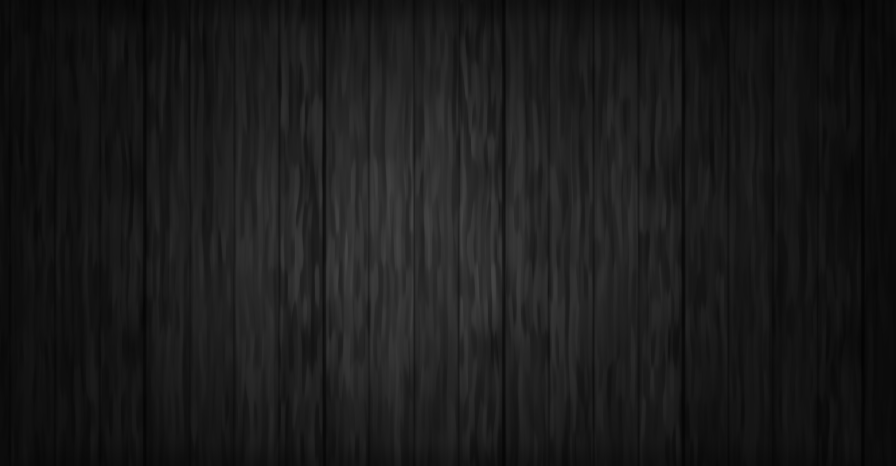
Reproduce this texture procedurally as a Shadertoy shader.

```glsl
// Dark vertical wood planks with fine grain, knots and a soft central glow.

const vec2  GLOW_CENTER  = vec2(0.48, 0.49);
const vec2  GLOW_RADIUS  = vec2(0.31, 0.46);
const float EDGE_LEVEL   = 0.050;
const float GLOW_LEVEL   = 0.150;
const float PLANK_WIDTH  = 0.0501;
const float PLANK_OFFSET = 0.0112;
const float SEAM_HALF    = 0.0012;
const float KNOT_Y       = 0.62;
const float KNOT_PERIOD  = 0.36;
const vec2  FIBRE_FREQ   = vec2(190.0, 3.0);
const vec2  FLECK_FREQ   = vec2(230.0, 14.0);

float hash(vec2 p) {
    vec3 q = fract(vec3(p.xyx) * 0.1031);
    q += dot(q, q.yzx + 33.33);
    return fract((q.x + q.y) * q.z);
}

// Smooth cellular noise: blends the shades of nearby scattered points, 0 to 1.
float cellShade(vec2 p) {
    vec2 cell = floor(p);
    float shade = 0.0, total = 0.0;
    for (int j = -1; j <= 1; j++) {
        for (int i = -1; i <= 1; i++) {
            vec2 id = cell + vec2(i, j);
            vec2 jitter = vec2(hash(id), hash(id + 57.0));
            vec2 d = id + 0.15 + 0.7 * jitter - p;
            float weight = exp(-7.0 * dot(d, d));
            shade += weight * hash(id + 113.0);
            total += weight;
        }
    }
    return shade / total;
}

// One plank in four carries knots, next to a deep seam.
float isMarked(float index, float slot) {
    return 1.0 - step(0.5, abs(mod(index, 4.0) - slot));
}

void mainImage(out vec4 fragColor, in vec2 fragCoord) {
    vec2 uv = fragCoord / iResolution.xy;
    float pixel = 1.0 / iResolution.x;

    // Plank layout
    float along = (uv.x - PLANK_OFFSET) / PLANK_WIDTH;
    float plank = floor(along);
    float across = along - plank;
    float knotty = isMarked(plank, 2.0);

    // Knots repeat up the plank and bend the fibres around them
    float knotDy = mod(uv.y - KNOT_Y + 0.5 * KNOT_PERIOD, KNOT_PERIOD) - 0.5 * KNOT_PERIOD;
    vec2 knotPos = vec2((across - 0.72) / 0.28, knotDy / 0.055);
    float knot = knotty * exp(-dot(knotPos, knotPos));
    vec2 grainPos = uv;
    grainPos.x += 0.006 * knot * knotPos.x;
    grainPos.x += 0.0012 * sin(uv.y * 21.0 + plank * 2.3) * sin(uv.y * 9.0 + plank);

    // Long fibres, short flecks and broad bands of tone
    float fibre = cellShade(grainPos * FIBRE_FREQ + plank * vec2(0.0, 7.3)) - 0.5;
    float fleck = cellShade(grainPos * FLECK_FREQ + 40.0) - 0.5;
    float band = cellShade(grainPos * vec2(64.0, 1.5) + 90.0) - 0.5;
    float patchiness = cellShade(uv * vec2(20.0, 7.0) + 17.0);
    float fleckGain = 0.20 + 0.38 * patchiness + 0.22 * knotty;
    float wood = 1.02 + 0.38 * fibre + fleckGain * fleck + 0.22 * band;
    wood += 0.12 * (hash(vec2(plank, 5.0)) - 0.5);
    wood *= 1.0 - 0.28 * knot;

    // Seams: deep at every fourth joint, with a faint lit lip on the right
    float joint = floor(along + 0.5);
    float deep = isMarked(joint, 3.0);
    float seamX = (along - joint) * PLANK_WIDTH;
    float halfWidth = SEAM_HALF * (1.0 + 0.6 * deep);
    float seam = 1.0 - smoothstep(halfWidth - pixel, halfWidth + pixel, abs(seamX));
    float seamShade = exp(-abs(seamX) / 0.004);
    float lip = exp(-pow((seamX - 0.0042) / 0.0015, 2.0));
    wood *= 1.0 - mix(0.30, 0.55, deep) * seam;
    wood *= 1.0 - mix(0.08, 0.20, deep) * seamShade;
    wood += 0.08 * lip;

    // Central glow falling off to dark edges
    vec2 away = (uv - GLOW_CENTER) / GLOW_RADIUS;
    float light = EDGE_LEVEL + GLOW_LEVEL * exp(-dot(away, away));
    float rim = min(min(uv.x, 1.0 - uv.x), min(uv.y, 1.0 - uv.y));
    light *= mix(0.78, 1.0, smoothstep(0.0, 0.06, rim));

    fragColor = vec4(vec3(clamp(light * wood, 0.0, 1.0)), 1.0);
}
```
